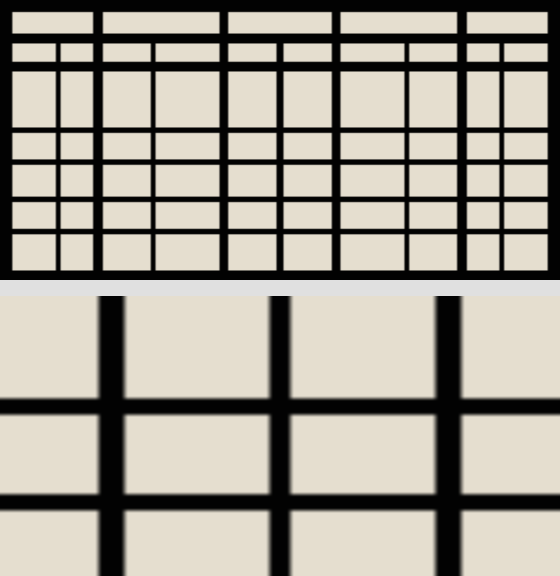
Top: the whole. Bottom: its middle third, enlarged.
A Shadertoy shader for this pattern:

```glsl
// A lattice of pale panes between black bars, mirrored about the middle column.
// Each axis takes the distance to its nearest bar; the two soft coverages multiply.
// Thin upright bars and the centre bar stop below the wide top row.

// Upright bars, right half: centre and half width, in canvas heights
const vec2 UPRIGHTS[5] = vec2[5](
    vec2(0.0, 0.0125), vec2(0.2005, 0.0155), vec2(0.453, 0.0085),
    vec2(0.650, 0.0175), vec2(0.792, 0.0085));

// Crossbars from the bottom up: centre and half width
const vec2 CROSSBARS[6] = vec2[6](
    vec2(0.173, 0.0097), vec2(0.288, 0.0097), vec2(0.421, 0.0097),
    vec2(0.535, 0.0097), vec2(0.762, 0.0173), vec2(0.8625, 0.0177));

float barDistance(float position, vec2 bar) {
    return abs(position - bar.x) - bar.y;
}

// Opening between uprights, positive inside a pane
float columnDistance(vec2 p) {
    float x = abs(p.x);
    float d = 0.956 - x;
    for (int i = 0; i < 5; i++) {
        bool fullHeight = i % 2 == 1;
        if (fullHeight || p.y < 0.8625) d = min(d, barDistance(x, UPRIGHTS[i]));
    }
    return d;
}

// Opening between crossbars, positive inside a pane
float rowDistance(float y) {
    float d = min(y - 0.034, 0.957 - y);
    for (int i = 0; i < 6; i++) d = min(d, barDistance(y, CROSSBARS[i]));
    return d;
}

float softEdge(float d, float blur) {
    float w = max(blur, 0.7 / iResolution.y);
    return smoothstep(-w, w, d);
}

void mainImage(out vec4 fragColor, in vec2 fragCoord) {
    vec2 p = fragCoord / iResolution.y;
    p.x -= 0.5 * iResolution.x / iResolution.y;

    // Upright edges are slightly softer than level ones
    float pane = softEdge(columnDistance(p), 0.0050) * softEdge(rowDistance(p.y), 0.0036);

    vec3 ink = vec3(0.008, 0.009, 0.008);
    vec3 cream = vec3(0.898, 0.870, 0.812);
    fragColor = vec4(mix(ink, cream, pane), 1.0);
}
```
